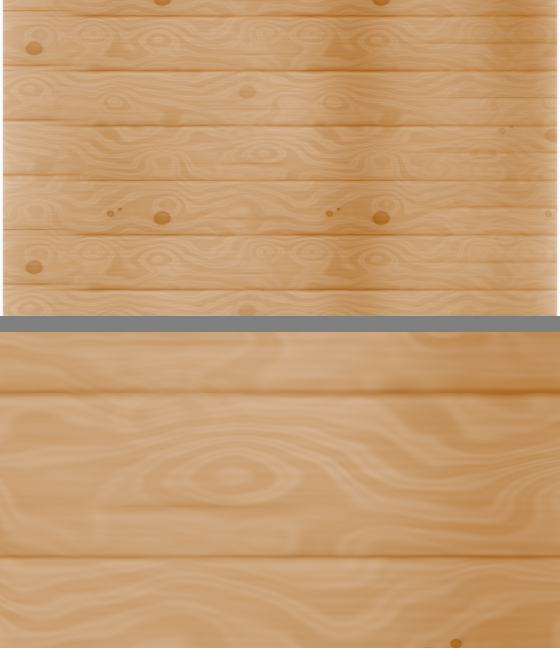
Top, the full canvas; bottom, a detail of the centre.
Write a WebGL 2 fragment shader that draws this texture.

```glsl
#version 300 es
precision highp float;
uniform vec2 u_resolution;
out vec4 fragColor;

const float TAU = 6.28318;
const float TILE = 4.0;             // the wood repeats every 4 board heights
const float BOARDS_DOWN = 5.775;
const vec3 DARK_WOOD = vec3(0.70, 0.47, 0.22);
const vec3 PALE_WOOD = vec3(0.85, 0.73, 0.61);
const vec3 MARGIN = vec3(0.99, 0.985, 0.98);

// Whorl centre (xy) and half length (z), in board heights
const vec3 WHORLS[8] = vec3[8](
  vec3(2.87, 0.40, 0.42), vec3(0.82, 0.24, 0.32), vec3(1.75, 0.26, 0.36),
  vec3(1.35, 1.51, 0.40), vec3(2.09, 1.50, 0.30), vec3(2.94, 2.58, 0.45),
  vec3(0.82, 2.50, 0.50), vec3(3.12, 3.42, 0.30));

// Knot centre (xy) and radius (z)
const vec3 KNOTS[3] = vec3[3](
  vec3(2.97, 3.69, 0.14), vec3(2.02, 3.61, 0.06), vec3(2.19, 3.53, 0.032));

float hash(vec2 cell) {
  return fract(sin(dot(cell, vec2(127.1, 311.7))) * 43758.5);
}

float corner(vec2 cell, vec2 offset, vec2 period) {
  float angle = TAU * hash(mod(cell, period));
  return dot(vec2(cos(angle), sin(angle)), offset);
}

// Gradient noise that wraps at the given period
float noise(vec2 p, vec2 period) {
  vec2 i = floor(p), f = fract(p);
  vec2 w = f * f * f * (f * (f * 6.0 - 15.0) + 10.0);
  vec2 e = vec2(1.0, 0.0);
  return mix(mix(corner(i, f, period), corner(i + e.xy, f - e.xy, period), w.x),
             mix(corner(i + e.yx, f - e.yx, period), corner(i + e.xx, f - e.xx, period), w.x), w.y);
}

float bell(float x, float centre, float width) {
  float d = (x - centre) / width;
  return exp(-d * d);
}

vec2 wrapped(vec2 d) {
  return mod(d + 0.5 * TILE, TILE) - 0.5 * TILE;
}

// Height field whose contours are the growth rings
float ringField(vec2 q, float row) {
  float field = 3.6 * fract(q.y) + 1.7 * noise(vec2(q.x, q.y * 1.5 + row * 7.0), vec2(TILE, 64.0));
  field += 0.35 * noise(vec2(q.x * 3.0, q.y * 5.0 + row * 9.0), vec2(TILE * 3.0, 64.0));
  for (int i = 0; i < 8; i++) {
    vec2 d = wrapped(q - WHORLS[i].xy) / vec2(WHORLS[i].z, 0.22);
    field += 2.3 * exp(-dot(d, d)) * float(floor(WHORLS[i].y) == row);
  }
  return field;
}

float knotShade(vec2 q) {
  float shade = 0.0;
  for (int i = 0; i < 3; i++) {
    float r = KNOTS[i].z;
    float d = length(wrapped(q - KNOTS[i].xy) * vec2(0.9, 1.1));
    d += 0.12 * r * noise(q * 6.0, vec2(24.0));
    shade += 0.36 * (1.0 - smoothstep(0.75 * r, 1.2 * r, d));
    shade += 0.14 * bell(d, 0.85 * r, 0.2 * r) + 0.12 * bell(d, 0.0, 1.9 * r);
  }
  return shade;
}

// Dark joint with a faint lit edge below; every fourth joint is thinner
float seamShade(vec2 q) {
  float joint = floor(q.y + 0.5);
  float d = q.y - joint;
  float width = joint == 3.0 ? 0.014 : 0.024;
  return 0.42 * bell(d, 0.0, width) + 0.10 * bell(d, -0.03, 0.06) - 0.09 * bell(d, 0.055, 0.03);
}

// Tone of one wood tile: 0 is dark, 1 is pale
float woodTone(vec2 p) {
  vec2 q = mod(p, TILE);
  float row = floor(q.y);
  float field = ringField(q, row);
  float contrast = 0.75 + 0.9 * noise(q * vec2(1.0, 2.0) + 0.5, vec2(4.0, 8.0));
  float ring = pow(0.5 + 0.5 * sin(TAU * field), 2.0);
  float tone = 0.06 - 0.19 * contrast * ring - 0.035 * sin(TAU * 3.0 * field);
  tone += 0.12 * noise(q * vec2(1.5, 24.0), vec2(6.0, 96.0));
  tone += 0.10 * (hash(vec2(row, 3.0)) - 0.5) - 0.09 * smoothstep(0.45, 1.0, fract(q.y));
  return tone - knotShade(q) - seamShade(q);
}

// Broad light and dark bands across the whole canvas
float bandTone(vec2 s) {
  float tone = 0.64 - 0.07 * bell(s.x, 0.20, 0.06) + 0.05 * bell(s.x, 0.42, 0.12);
  tone -= 0.30 * bell(s.x, 0.635, 0.065);
  tone -= mix(0.12, 0.34, smoothstep(0.2, 0.9, s.y)) * bell(s.x, 0.93, 0.075);
  tone += 0.38 * exp(-s.x / 0.035) + 0.5 * exp((s.x - 1.0) / 0.022);
  return tone + 0.14 * noise(s * vec2(5.0, 3.0), vec2(64.0));
}

void main() {
  vec2 s = gl_FragCoord.xy / u_resolution;
  vec2 p = vec2(s.x * u_resolution.x / u_resolution.y, 1.0 - s.y) * BOARDS_DOWN - vec2(0.0, 0.294);

  // Shifted copies of the tile blended in from side to side
  float wood = woodTone(p);
  wood = mix(wood, woodTone(p + vec2(2.34, 3.10)), 0.85 * (1.0 - smoothstep(0.06, 0.19, s.x)));
  wood = mix(wood, woodTone(p - vec2(1.55, -2.30)), 0.38 * bell(s.x, 0.44, 0.06));
  wood = mix(wood, woodTone(p - vec2(3.155, -1.51)), 0.45 * smoothstep(0.66, 0.86, s.x));

  float tone = clamp(bandTone(s) + wood, -0.25, 1.25);
  vec3 colour = mix(DARK_WOOD, PALE_WOOD, tone);

  // Pale strips down both sides
  float inset = min(s.x, 1.0 - s.x) - 0.0052;
  float pixel = 1.0 / u_resolution.x;
  colour = mix(MARGIN, colour, smoothstep(-pixel, pixel, inset));
  fragColor = vec4(colour, 1.0);
}
```
